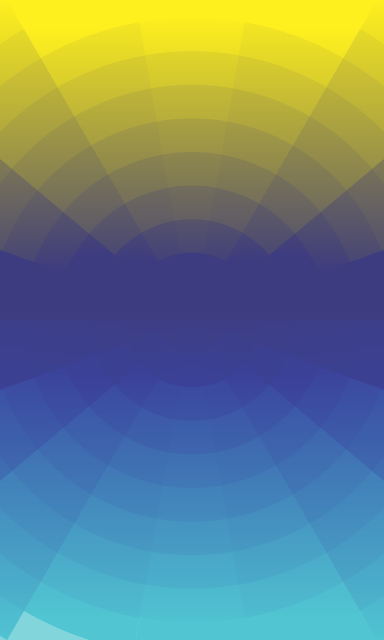
Give the GLSL for this background, as a WebGL 1 fragment shader.

```glsl
precision highp float;
// Concentric rings cut by radial sectors, fading from yellow through navy to turquoise.

uniform vec2 u_resolution;

// Floor with its steps smoothed over the given width.
float softFloor(float x, float width) {
  float edge = floor(x + 0.5);
  return edge - 1.0 + clamp((x - edge) / width + 0.5, 0.0, 1.0);
}

// Upper half: navy to yellow, with blue fading early.
vec3 sunColor(float level) {
  float s = clamp((level - 1.86) / 6.95, 0.0, 1.0);
  return mix(vec3(0.243, 0.237, 0.502), vec3(0.996, 0.940, 0.118),
             vec3(s, s, pow(s, 0.75)));
}

// Lower half: navy to indigo, then to turquoise.
vec3 seaColor(float level) {
  float s = clamp((level - 1.74) / 7.19, 0.0, 1.0);
  vec3 indigo = mix(vec3(0.240, 0.243, 0.518), vec3(0.232, 0.255, 0.592),
                    clamp(level / 1.74, 0.0, 1.0));
  return mix(indigo, vec3(0.318, 0.775, 0.824),
             vec3(pow(s, 1.6), s, pow(s, 0.75)));
}

void main() {
  // One unit is one ring width, measured from the centre.
  float unit = 0.0525 * u_resolution.y;
  vec2 p = (gl_FragCoord.xy - 0.5 * u_resolution) / unit;
  float pixel = 1.0 / unit;
  float radius = length(p);

  // Rings and twenty-degree sectors, mirrored about both axes.
  float sectorAngle = radians(20.0);
  float angle = atan(abs(p.y), max(abs(p.x), 0.0001));
  float angleWidth = min(pixel / (max(radius, 0.001) * sectorAngle), 1.0);
  float ring = max(softFloor(radius, pixel), 0.0);
  float sector = max(softFloor(angle / sectorAngle, angleWidth), 0.0);

  // Each cell blends its own height with the smooth vertical gradient.
  float cellHeight = (ring + 0.5) * sin((sector + 0.5) * sectorAngle);
  float level = 0.5 * (abs(p.y) + cellHeight);
  float upper = smoothstep(-pixel, pixel, p.y);
  vec3 color = mix(seaColor(level), sunColor(level), upper);

  // Pale outer cells in the lower left corner.
  float pale = clamp(ring + sector - 12.0, 0.0, 1.0) * clamp(4.0 - sector, 0.0, 1.0);
  pale *= step(p.x, 0.0) * step(p.y, 0.0);
  color = mix(color, vec3(0.51, 0.84, 0.86), pale);

  gl_FragColor = vec4(color, 1.0);
}
```
